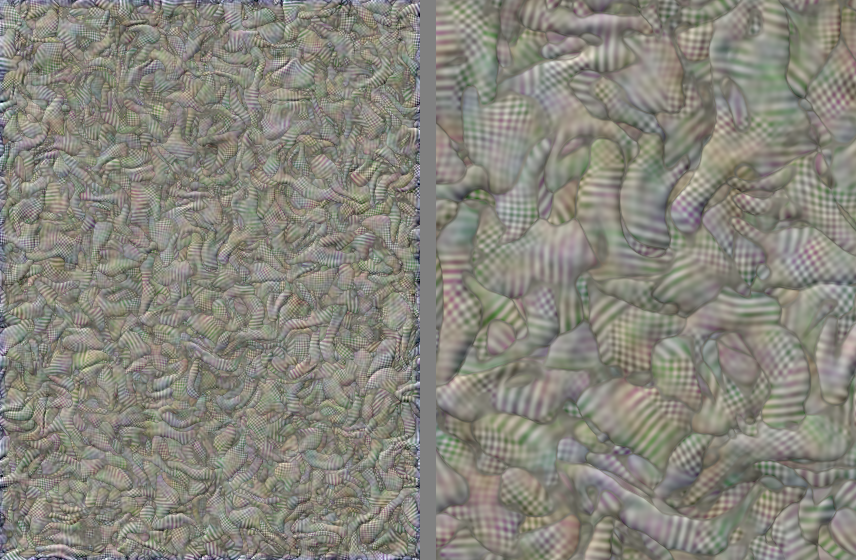
Left, the full canvas; right, a detail of the centre.
Reproduce this texture procedurally as a Shadertoy shader.

```glsl
vec2 cellGradient(vec2 cell) {
    float angle = 6.2832 * fract(sin(dot(cell, vec2(127.1, 311.7))) * 43758.5);
    return vec2(cos(angle), sin(angle));
}

float gradientNoise(vec2 p) {
    vec2 i = floor(p), f = fract(p);
    vec2 u = f * f * f * (f * (f * 6.0 - 15.0) + 10.0);
    vec2 x = vec2(1.0, 0.0), y = x.yx;
    float low = mix(dot(cellGradient(i), f), dot(cellGradient(i + x), f - x), u.x);
    float high = mix(dot(cellGradient(i + y), f - y), dot(cellGradient(i + 1.0), f - 1.0), u.x);
    return mix(low, high, u.y);
}

vec2 warp(vec2 p, float scale, float amount) {
    return p + amount * vec2(gradientNoise(p * scale + 5.3), gradientNoise(p * scale + 41.7));
}

mat2 rotation(float angle) {
    return mat2(cos(angle), sin(angle), -sin(angle), cos(angle));
}

// Four families of long folds; returns height, top family and its gap to the next
vec3 folds(vec2 p) {
    vec2 q = warp(p, 17.0, 0.024);
    float best = -9.0, second = -9.0, top = 0.0;
    for (float k = 0.0; k < 4.0; k++) {
        vec2 along = rotation(0.785 * k + 0.1) * q;
        float phase = 1.9 * gradientNoise(along * vec2(10.0, 26.0) + 31.0 * k)
                    + 0.25 * gradientNoise(q * 52.0 + 9.0 * k);
        float lift = 1.6 * gradientNoise(along * vec2(13.0, 23.0) + 17.0 * k + 90.0);
        float height = abs(sin(3.1416 * phase)) + lift;
        second = max(second, min(best, height));
        if (height > best) { best = height; top = k; }
    }
    return vec3(best, top, best - second);
}

void mainImage(out vec4 fragColor, in vec2 fragCoord) {
    vec2 p = fragCoord / iResolution.y;
    vec2 size = iResolution.xy / iResolution.y;
    vec2 inset = min(p, size - p);
    float rim = min(inset.x, inset.y);
    float edge = 1.0 - smoothstep(0.0, 0.015, rim);

    // Relief lit from the upper left, with dark creases between folds
    vec2 toLight = vec2(-0.0008, 0.0014);
    vec3 fold = folds(p);
    float relief = folds(p - toLight).x - folds(p + toLight).x;
    relief = clamp(relief, -0.7, 0.7);
    float crease = 1.0 - smoothstep(0.0, 0.25, fold.z);
    float inside = smoothstep(0.0, 0.12, fold.z);

    // Fine hatching and checks, turned with each fold
    vec2 thread = sin(rotation(0.785 * fold.y + 0.1) * warp(p, 25.0, 0.008) * 980.0);
    vec2 seed = p + 3.7 * fold.y;
    float checked = smoothstep(-0.05, 0.1, gradientNoise(seed * 19.0 + 71.0));
    float weave = mix(thread.x, 1.4 * thread.x * thread.y, checked);
    weave *= inside * (0.3 + 0.9 * smoothstep(-0.2, 0.3, gradientNoise(seed * 31.0 + 33.0)));

    float shade = 0.34 * relief + 0.1 * (fold.x - 1.11) - 0.09 * (crease - 0.3);
    shade += 0.085 * weave + 0.1 * gradientNoise(p * 170.0);
    shade *= 1.0 + 0.25 * (1.0 - smoothstep(0.0, 0.15, rim)) + 0.7 * edge;

    // Muted green to mauve and tan to slate tints, changing from fold to fold
    float green = gradientNoise(seed * 24.0 + 12.0) + 0.8 * gradientNoise(p * 75.0);
    float warmth = gradientNoise(seed * 21.0 + 55.0) + 0.7 * gradientNoise(p * 62.0 + 8.0);
    vec3 color = vec3(0.525, 0.518, 0.48) + shade;
    color += green * inside * vec3(-0.05, 0.045, -0.045);
    color += warmth * inside * vec3(0.06, 0.005, -0.075);
    color += weave * green * vec3(0.06, -0.05, 0.06);
    color += relief * vec3(0.02, 0.005, -0.02);
    color += edge * vec3(-0.07, -0.06, 0.05);

    fragColor = vec4(clamp(color, 0.0, 1.0), 1.0);
}
```
